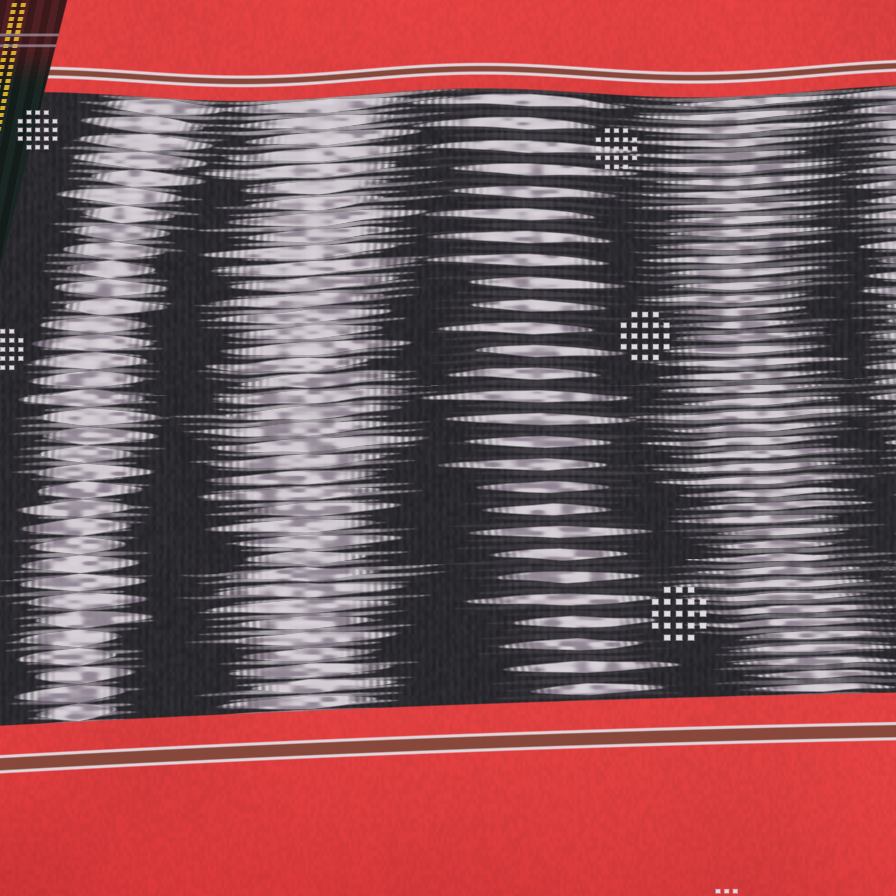
A Shadertoy shader for this texture:

```glsl
// Woven ikat cloth: feathered pale bands on black between red borders, with dotted motifs.

const vec3 RED = vec3(0.87, 0.25, 0.25);
const vec3 RED_DEEP = vec3(0.81, 0.20, 0.21);
const vec3 BLACK = vec3(0.165, 0.16, 0.18);
const vec3 PALE = vec3(0.89, 0.86, 0.89);
const vec3 LILAC = vec3(0.66, 0.61, 0.67);
const vec3 BROWN = vec3(0.47, 0.29, 0.23);
const vec3 MAROON = vec3(0.27, 0.11, 0.12);
const vec3 GREEN = vec3(0.09, 0.13, 0.12);
const vec3 YELLOW = vec3(0.85, 0.68, 0.16);
const float THREADS = 125.0;     // warp threads across the cloth
const float FINE_ROWS = 82.0;    // thin weft streaks down a band

// Band path: centre, shift at the top, shift at the bottom, half width
const vec4 PATH[5] = vec4[5](
    vec4(0.088, 0.095, 0.000, 0.066), vec4(0.335, 0.035, 0.012, 0.108),
    vec4(0.580, 0.012, 0.080, 0.102), vec4(0.805, 0.025, 0.115, 0.108),
    vec4(1.035, 0.000, 0.100, 0.085));
// Band weave: coarse rows, coarse thickness, fine strength
const vec3 WEAVE[5] = vec3[5](
    vec3(34.0, 0.50, 0.60), vec3(38.0, 0.46, 0.70), vec3(27.0, 0.27, 0.12),
    vec3(46.0, 0.32, 0.45), vec3(40.0, 0.42, 0.50));
// Dotted motifs: centre and radius
const vec3 MOTIF[6] = vec3[6](
    vec3(0.042, 0.855, 0.021), vec3(0.688, 0.834, 0.022), vec3(0.720, 0.625, 0.026),
    vec3(0.758, 0.315, 0.029), vec3(0.003, 0.610, 0.022), vec3(0.811, -0.014, 0.021));

float hash(vec2 p) {
    vec3 q = fract(vec3(p.xyx) * 0.1031);
    q += dot(q, q.yzx + 33.33);
    return fract((q.x + q.y) * q.z);
}

float noise(vec2 p) {
    vec2 i = floor(p), f = fract(p);
    f = f * f * (3.0 - 2.0 * f);
    return mix(mix(hash(i), hash(i + vec2(1, 0)), f.x),
               mix(hash(i + vec2(0, 1)), hash(i + vec2(1, 1)), f.x), f.y);
}

float line(float d, float halfWidth, float px) {
    return smoothstep(px, -px, abs(d) - halfWidth);
}

// Rows of streaks that taper to both sides; x is the offset from the band centre
float streaks(float x, float t, float halfWidth, float rows, float fat, float seed, float px) {
    float row = t * rows;
    float side = step(0.0, x);
    float reach = halfWidth * mix(0.68, 1.28, hash(vec2(floor(row) + 7.0, seed + side * 19.0)));
    float body = max(0.0, 1.0 - abs(x) / reach);
    float d = abs(fract(row) - 0.5) - fat * pow(body, 0.65);
    float aa = rows * px * 1.2;
    float dots = 0.5 + 0.5 * cos(x * THREADS * 6.2832);
    return smoothstep(aa, -aa, d) * smoothstep(0.0, 0.12, body)
         * mix(0.45 + 0.55 * dots, 1.0, smoothstep(0.1, 0.6, body));
}

// Two white cords around a brown centre
vec3 cordStripe(vec3 col, float d, float gap, float px) {
    col = mix(col, BROWN, line(d, gap, px) * 0.85);
    return mix(col, PALE, line(abs(d) - gap, 0.0017, px) * 0.95);
}

void mainImage(out vec4 fragColor, in vec2 fragCoord) {
    vec2 p = fragCoord / iResolution.xy;
    float px = 1.0 / min(iResolution.x, iResolution.y);

    // Gently warped edges of the black panel
    float top = 0.891 + 0.006 * cos((p.x - 0.53) * 12.5) + 0.008 * p.x;
    float bottom = 0.190 + 0.055 * p.x - 0.018 * p.x * p.x;
    float t = (top - p.y) / (top - bottom);
    float grain = noise(p * vec2(330.0, 190.0)) - 0.5;

    // Red borders with corded stripes
    vec3 col = mix(RED_DEEP, RED, smoothstep(-0.1, 0.35, p.y + 0.15 * p.x));
    col *= 1.0 + 0.07 * grain + 0.06 * (noise(p * 6.0) - 0.5);
    col = cordStripe(col, p.y - top - 0.022, 0.0048, px);
    col = cordStripe(col, p.y - bottom + 0.043, 0.0085, px);

    // Feathered bands, stepped outward where the dyed sections meet
    float section = t < 0.48 ? t / 0.48 : (t < 0.77 ? (t - 0.48) / 0.29 : (t - 0.77) / 0.23);
    float swell = 1.10 - 0.20 * smoothstep(0.0, 0.8, section);
    float pale = 0.0;
    for (int i = 0; i < 5; i++) {
        float seed = float(i) * 47.0;
        float up = 1.0 - t;
        float x = p.x - (PATH[i].x + PATH[i].y * up * up * up + PATH[i].z * t * t);
        float w = PATH[i].w * swell;
        float wave = t + 0.004 * (noise(vec2(p.x * 22.0, t * 9.0 + seed)) - 0.5);
        float coarse = streaks(x, wave, w, WEAVE[i].x, WEAVE[i].y, seed, px * 1.45);
        float fine = streaks(x, wave + 0.003, w * 1.08, FINE_ROWS, 0.42, seed + 5.0, px * 1.45);
        pale = max(pale, max(coarse * 0.95, fine * WEAVE[i].z));
    }
    float mottle = noise(p * vec2(60.0, 210.0));
    vec3 yarn = mix(LILAC, PALE, smoothstep(0.1, 0.65, mottle + 0.25 * (0.5 - t)));
    vec3 panel = BLACK * (1.0 + 0.28 * grain + 0.08 * cos(p.x * THREADS * 6.2832));
    panel = mix(panel, yarn, pale * (0.84 + 0.16 * mottle));
    float inside = smoothstep(-px, px, top - p.y) * smoothstep(-px, px, p.y - bottom);
    col = mix(col, panel, inside);

    // Plaid cloth showing behind the upper left corner
    float drop = 1.0 - p.y;
    vec3 plaid = mix(MAROON, GREEN, smoothstep(0.05, 0.10, drop));
    plaid *= 0.85 + 0.3 * step(0.5, fract((p.x + 0.2 * drop) * 60.0));
    float weft = step(0.4, fract(drop * 130.0));
    float yellowX = p.x - 0.022 + 0.2 * drop;
    plaid = mix(plaid, YELLOW, line(abs(yellowX) - 0.005, 0.0028, px) * weft);
    plaid = mix(plaid, LILAC, 0.7 * line(abs(drop - 0.045) - 0.006, 0.0015, px));
    col = mix(col, plaid, smoothstep(px, -px, p.x - 0.075 + 0.25 * drop));

    // Dotted motifs on clipped grids
    for (int i = 0; i < 6; i++) {
        vec2 q = (p - MOTIF[i].xy) / (MOTIF[i].z * 0.46);
        vec2 id = clamp(round(q), -2.0, 2.0);
        vec2 d = abs(q - id) - vec2(0.27, 0.24);
        float soft = px / (MOTIF[i].z * 0.46);
        float dot4 = smoothstep(soft, -soft, max(d.x, d.y));
        col = mix(col, PALE, dot4 * step(abs(id.x) + abs(id.y), 3.0));
    }
    fragColor = vec4(clamp(col, 0.0, 1.0), 1.0);
}
```
